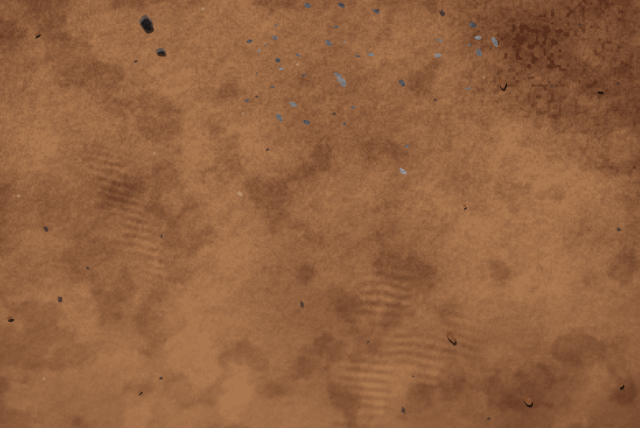
Write a Shadertoy shader that draws this texture.

```glsl
float hash(vec2 p) {
    vec3 q = fract(p.xyx * 0.1031);
    q += dot(q, q.yzx + 33.33);
    return fract((q.x + q.y) * q.z);
}

float noise(vec2 p) {
    vec2 i = floor(p), f = fract(p);
    f = f * f * (3.0 - 2.0 * f);
    return mix(mix(hash(i), hash(i + vec2(1, 0)), f.x),
               mix(hash(i + vec2(0, 1)), hash(i + vec2(1, 1)), f.x), f.y);
}

float fbm(vec2 p) {
    float sum = 0.0, amp = 0.5;
    for (int i = 0; i < 5; i++) {
        sum += amp * noise(p);
        p = mat2(1.6, 1.2, -1.2, 1.6) * p + 17.3;
        amp *= 0.5;
    }
    return sum / 0.97;
}

mat2 rot(float a) {
    return mat2(cos(a), sin(a), -sin(a), cos(a));
}

// Soft round region, 1 at its centre
float blob(vec2 p, vec2 centre, vec2 radius) {
    vec2 q = (p - centre) / radius;
    return exp(-dot(q, q));
}

// Scattered irregular pieces: x = distance to the edge, y = random id
vec2 pieces(vec2 p, float cells, float share, float size, float flatness) {
    vec2 best = vec2(1.0, 0.0);
    for (int j = -1; j <= 1; j++)
    for (int i = -1; i <= 1; i++) {
        vec2 cell = floor(p * cells) + vec2(i, j);
        vec2 seed = cell + cells * 3.7;
        float spare = share - hash(seed + 51.0);
        if (spare <= 0.0) continue;
        vec2 jitter = vec2(hash(seed + 11.0), hash(seed + 29.0));
        float id = hash(seed + 83.0);
        vec2 q = rot(id * 2.4 - 1.0) * (p - (cell + 0.15 + 0.7 * jitter) / cells);
        float radius = size * mix(0.35, 1.0, id * id) * smoothstep(0.0, 0.03, spare);
        float ragged = (noise(q * 1.3 / size + id * 90.0) - 0.5) * radius * 1.1;
        float d = length(q * vec2(1.0, flatness)) + ragged - radius;
        if (d < best.x) best = vec2(d, id);
    }
    return best;
}

// Worn tyre ridges inside a slanted strip
float tread(vec2 p, vec2 centre, vec2 halfSize, float slant, float tilt) {
    vec2 q = p - centre;
    q.x -= slant * q.y;
    vec2 edge = 1.0 - smoothstep(0.6, 1.15, abs(q) / halfSize);
    float phase = (q.y + tilt * q.x) * 285.0 + 3.0 * noise(p * 18.0);
    return sin(phase) * edge.x * edge.y * smoothstep(0.25, 0.65, noise(p * 16.0 + 5.0));
}

// Height of the packed soil
float relief(vec2 p) {
    return fbm(p * 13.0) + 0.35 * fbm(p * 45.0 + 8.0);
}

void mainImage(out vec4 fragColor, in vec2 fragCoord) {
    vec2 p = fragCoord / iResolution.y;
    float soft = 1.2 / iResolution.y;
    float focus = smoothstep(-0.1, 0.75, p.y);

    // Broad tone, damp blotches and side light on the relief
    float tone = 0.80 + 1.0 * (fbm(p * 4.0 + 3.0) - 0.5);
    tone -= 0.38 * smoothstep(0.53, 0.7, fbm(p * 11.0 + 40.0));
    tone += 0.22 * smoothstep(0.5, 0.66, fbm(p * 9.0 + 71.0)) * (1.0 - 0.5 * p.y);
    tone += (relief(p) - relief(p + vec2(-0.003, 0.006))) * mix(0.7, 1.5, focus);

    // Darker gravelly ground and shaded corners
    float gravel = blob(p, vec2(1.27, 0.9), vec2(0.2, 0.17))
                 + blob(p, vec2(1.5, 0.6), vec2(0.13, 0.12))
                 + 0.7 * blob(p, vec2(1.02, 0.56), vec2(0.09, 0.05))
                 + 0.8 * blob(p, vec2(1.1, 0.08), vec2(0.25, 0.13));
    gravel *= smoothstep(0.3, 0.65, fbm(p * 9.0 + 22.0));
    tone -= 0.6 * gravel;
    tone -= 0.7 * gravel * focus * smoothstep(0.6, 0.85, noise(p * 110.0));
    tone -= 0.45 * smoothstep(0.45, 0.95, length((p - vec2(0.65, 0.45)) * vec2(0.85, 1.1)));

    // Tyre tracks
    tone += 0.17 * tread(p, vec2(0.29, 0.52), vec2(0.045, 0.2), -0.45, 0.25);
    tone += 0.20 * tread(p, vec2(0.88, 0.19), vec2(0.08, 0.21), 0.2, 0.1);
    tone += 0.15 * tread(p, vec2(1.03, 0.17), vec2(0.1, 0.13), 0.1, 0.2);

    // Sand grain, softer towards the bottom
    float grain = 0.6 * noise(p * 260.0) + 0.4 * noise(p * 120.0 + 9.0) - 0.5;
    tone += grain * mix(0.22, 0.6, focus);
    vec3 col = mix(vec3(0.44, 0.27, 0.17), vec3(0.64, 0.44, 0.29), clamp(tone, -0.5, 1.15));

    // Soil clumps with cast shadows
    vec2 lit = p + vec2(-0.002, 0.006);
    float clumpShade = pieces(lit, 7.0, 0.13, 0.016, 1.9).x;
    float clump = pieces(p, 7.0, 0.13, 0.016, 1.9).x;
    col *= 1.0 - 0.65 * smoothstep(0.003, -0.002, clumpShade);
    col = mix(col, vec3(0.50, 0.31, 0.19) + 0.1 * grain, smoothstep(soft, -soft, clump));

    // Blue-grey flakes gathered in drifts
    float drift = 0.5 * blob(p, vec2(0.72, 0.87), vec2(0.15, 0.13))
                + 0.4 * blob(p, vec2(1.05, 0.87), vec2(0.11, 0.11))
                + 0.4 * blob(p, vec2(0.96, 0.62), vec2(0.06, 0.04));
    vec2 flake = pieces(p, 27.0, drift, 0.013, 1.8);
    vec3 slate = mix(vec3(0.27, 0.28, 0.32), vec3(0.55, 0.55, 0.56), fract(flake.y * 7.0));
    col = mix(col, slate + 0.2 * grain, 0.9 * smoothstep(soft, -soft, flake.x));

    // Lone specks, dark or pale
    vec2 speck = pieces(p, 12.0, 0.16, 0.0075, 1.3);
    vec3 speckCol = mix(vec3(0.24, 0.19, 0.19), vec3(0.72, 0.58, 0.44), step(0.7, fract(speck.y * 13.0)));
    col = mix(col, speckCol, 0.85 * smoothstep(soft * 1.3, -soft, speck.x));

    // Dark stones at the upper left
    float stones = 0.6 * blob(p, vec2(0.3, 0.9), vec2(0.15, 0.12));
    float stone = pieces(p, 13.0, stones, 0.018, 1.2).x;
    float stoneShade = pieces(lit, 13.0, stones, 0.018, 1.2).x;
    col *= 1.0 - 0.6 * smoothstep(0.003, -0.003, stoneShade);
    vec3 stoneCol = mix(vec3(0.38, 0.33, 0.31), vec3(0.13, 0.11, 0.11), smoothstep(0.002, -0.006, stoneShade));
    col = mix(col, stoneCol + 0.15 * grain, smoothstep(soft, -soft, stone));

    fragColor = vec4(col, 1.0);
}
```
